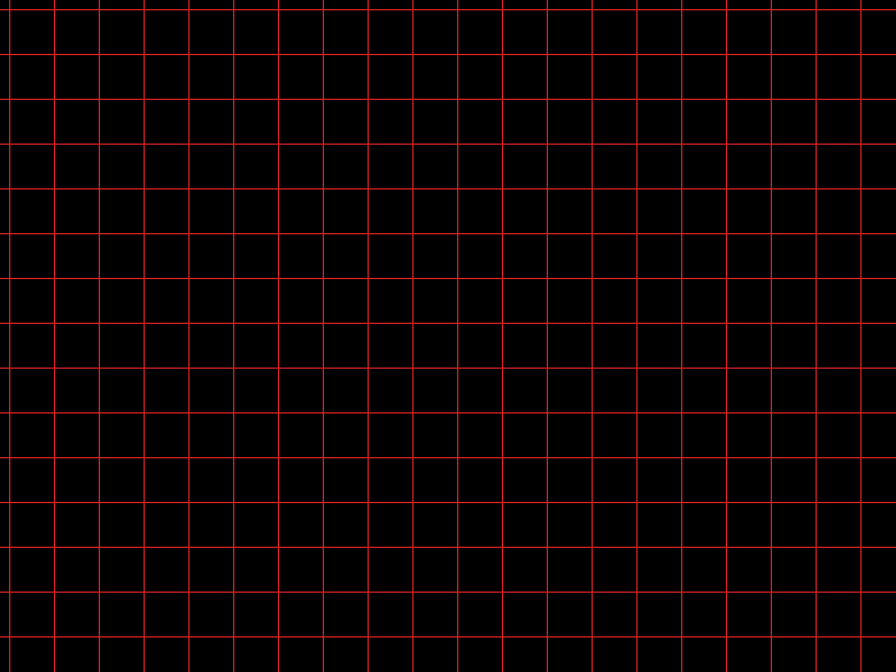
Reproduce this pattern procedurally as a Shadertoy shader.

```glsl
// Thin red square grid on black, 20 cells across and 15 down.

// Share of a pixel covered by the grid line of each axis (exact box filter).
vec2 lineCoverage(vec2 cell, vec2 pixel, float width) {
    vec2 dist = abs(fract(cell + 0.5) - 0.5);
    return clamp(0.5 * (width + pixel) - dist, vec2(0.0), min(vec2(width), pixel)) / pixel;
}

void mainImage(out vec4 fragColor, in vec2 fragCoord) {
    // Whole numbers of cells, so opposite edges join
    vec2 repeats = vec2(20.0, 15.0);
    vec2 pixel = repeats / iResolution.xy;
    vec2 cell = fragCoord * pixel - vec2(0.217, 0.783);

    // Union of vertical and horizontal lines
    vec2 cover = lineCoverage(cell, pixel, 0.027);
    float grid = 1.0 - (1.0 - cover.x) * (1.0 - cover.y);

    vec3 lineRed = vec3(0.90, 0.14, 0.14);
    fragColor = vec4(lineRed * grid, 1.0);
}
```
